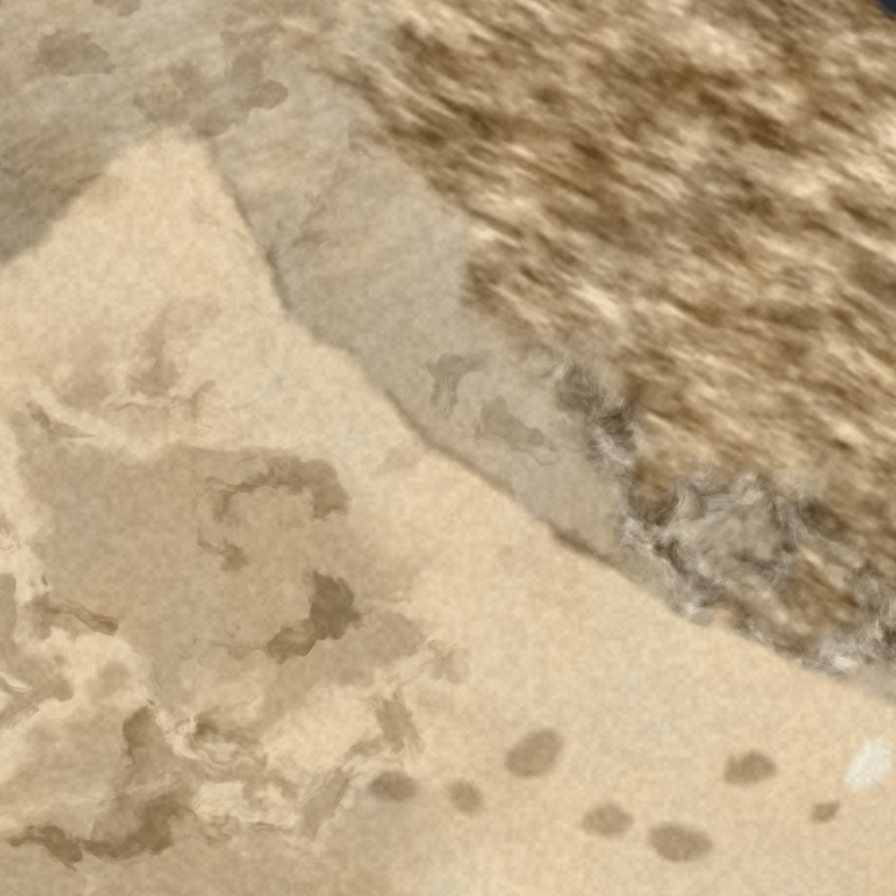
A three.js fragment shader for this texture:

```glsl
varying vec2 vUv;

#define DARK vec3(0.41, 0.32, 0.20)
#define CREAM vec3(0.90, 0.83, 0.71)
#define WARM_SHIFT vec3(0.025, -0.005, -0.045)
#define CHARCOAL vec3(0.16, 0.17, 0.18)
#define CHALK vec3(0.91, 0.88, 0.80)
#define GRAIN 0.20
#define STREAK_CONTRAST 1.45
#define BLOTCH_SCALE 8.0
#define SPOTS 7

float hash(vec2 p) {
  vec3 q = fract(vec3(p.xyx) * 0.1031);
  q += dot(q, q.yzx + 33.33);
  return fract((q.x + q.y) * q.z);
}

float noise(vec2 p) {
  vec2 i = floor(p), f = fract(p);
  f = f * f * (3.0 - 2.0 * f);
  return mix(mix(hash(i), hash(i + vec2(1.0, 0.0)), f.x),
             mix(hash(i + vec2(0.0, 1.0)), hash(i + vec2(1.0, 1.0)), f.x), f.y);
}

float fbm(vec2 p) {
  float sum = 0.0, amp = 0.5;
  for (int i = 0; i < 5; i++) {
    sum += amp * noise(p);
    p = mat2(0.8, 0.6, -0.6, 0.8) * p * 2.03 + 17.3;
    amp *= 0.52;
  }
  return sum;
}

// Short strokes lying along the given angle
float streaks(vec2 p, float angle) {
  float c = cos(angle), s = sin(angle);
  vec2 q = vec2(c * p.x + s * p.y, c * p.y - s * p.x);
  q.y += 0.012 * noise(p * 14.0);
  return 0.36 * noise(q * vec2(14.0, 42.0) + 5.0)
       + 0.40 * noise(q * vec2(30.0, 92.0) + 31.0)
       + 0.24 * noise(q * vec2(70.0, 170.0) + 73.0);
}

// Signed distance above a line through point a with the given slope
float aboveLine(vec2 p, vec2 a, float slope) {
  return (p.y - a.y - slope * (p.x - a.x)) / sqrt(1.0 + slope * slope);
}

// Positive above the peaked contour, negative in the pale ground below it
float contour(vec2 p) {
  float left = aboveLine(p, vec2(0.0, 0.69), 0.95);
  float steep = aboveLine(p, vec2(0.24, 0.84), -2.4);
  float middle = aboveLine(p, vec2(0.31, 0.66), -0.9);
  float low = aboveLine(p, vec2(0.60, 0.40), -0.48);
  return max(max(left, p.y - 0.85), min(steep, min(middle, low)));
}

void main() {
  vec2 p = vUv;
  vec2 warp = vec2(fbm(p * 9.0 + 3.0), fbm(p * 9.0 + 41.0)) - 0.5;
  vec2 w = p + 0.065 * warp;
  float rise = contour(w);
  float broad = fbm(p * 3.5 + 9.0);
  float grain = 0.6 * noise(p * 125.0) + 0.4 * noise(p * 230.0 + 8.0) - 0.5;

  // Pale ground with soft tan clouds and smaller brown blotches
  vec2 b = p * BLOTCH_SCALE * vec2(0.85, 1.15);
  float cloud = fbm(b * 0.75 + 1.5 * warp + 12.0);
  float blotch = fbm(b * 1.7 + 2.0 * warp + 57.0);
  float field = smoothstep(0.62, 0.42, p.x + 0.25 * (broad - 0.5))
              * smoothstep(0.05, 0.17, -rise) * smoothstep(0.72, 0.55, p.y);
  float ground = 0.93 + 0.13 * (broad - 0.5);
  ground -= field * 0.29 * smoothstep(0.38, 0.56, cloud);
  ground -= field * 0.36 * smoothstep(0.52, 0.67, blotch);
  ground -= (1.0 - field) * 0.16 * smoothstep(0.52, 0.70, blotch) * smoothstep(0.8, 0.4, p.x);

  // Scattered spots in the lower right
  float spot = 0.0;
  for (int i = 0; i < SPOTS; i++) {
    float k = float(i) * 7.0 + 2.0;
    vec2 center = vec2(0.44 + 0.08 * float(i), 0.02 + 0.15 * hash(vec2(k, 4.0)));
    float radius = 0.014 + 0.017 * hash(vec2(k, 9.0));
    float d = length((p - center + 0.05 * warp) * vec2(0.85, 1.1));
    spot = max(spot, smoothstep(radius + 0.008, radius - 0.008, d));
  }
  ground -= spot * (0.24 + 0.22 * blotch);

  // Smooth grey-tan band, faintly brushed on the upper left
  float brushed = streaks(p, 0.42) - 0.5;
  float band = 0.67 + 0.30 * (broad - 0.5) + 0.35 * brushed * smoothstep(0.55, 0.85, p.y);
  band -= 0.20 * smoothstep(0.55, 0.68, blotch);
  band -= 0.16 * smoothstep(0.22, 0.02, p.x) * smoothstep(0.90, 0.80, p.y);

  // Coarse brown streaks on the upper right
  float reach = 1.3 * p.x + p.y - 1.39 + 0.55 * (fbm(p * 7.0 + 70.0) - 0.5);
  float rough = smoothstep(-0.04, 0.07, reach);
  float stroke = streaks(p, -0.48) - 0.5;
  float coarse = 0.50 + STREAK_CONTRAST * stroke + 0.55 * (fbm(p * 6.0 + 22.0) - 0.5);

  // Dark speckled crust along the inner rim of the streaks
  float rim = smoothstep(0.13, 0.03, abs(reach - 0.06)) * smoothstep(0.50, 0.64, p.x)
            * smoothstep(0.68, 0.55, p.y);
  float speckle = fbm(p * 48.0 + 4.0 * warp);
  coarse = mix(coarse, 0.36 + 2.0 * (speckle - 0.5), 0.8 * rim);

  // Combine the zones, with a thin brown seam on the contour
  float upper = smoothstep(-0.008, 0.012, rise);
  float tone = mix(ground, mix(band, coarse, rough), upper);
  float seam = smoothstep(0.014, 0.0, abs(rise - 0.008)) * smoothstep(0.18, 0.26, p.x);
  tone -= 0.20 * seam * (1.0 - rough) * smoothstep(0.30, 0.55, noise(p * 22.0));
  tone += GRAIN * grain;

  // Tone to colour: warm browns, cooler greys in the band and crust
  float warmth = 1.5 * (fbm(p * 10.0 + 90.0) - 0.42);
  warmth += mix(0.25, mix(-0.35, 0.25 - 1.2 * rim, rough), upper);
  vec3 color = mix(DARK, CREAM, clamp(tone, -0.10, 1.04));
  color += WARM_SHIFT * warmth;

  // Chalky chip at the right and dark corner
  float chip = length((p - vec2(0.97, 0.15) + 0.06 * warp) * vec2(1.0, 0.8));
  color = mix(color, CHALK + 0.12 * grain, smoothstep(0.032, 0.018, chip));
  float corner = length(p - vec2(1.01, 1.015));
  color = mix(color, CHARCOAL, smoothstep(0.043, 0.028, corner));

  gl_FragColor = vec4(clamp(color, 0.0, 1.0), 1.0);
}
```
